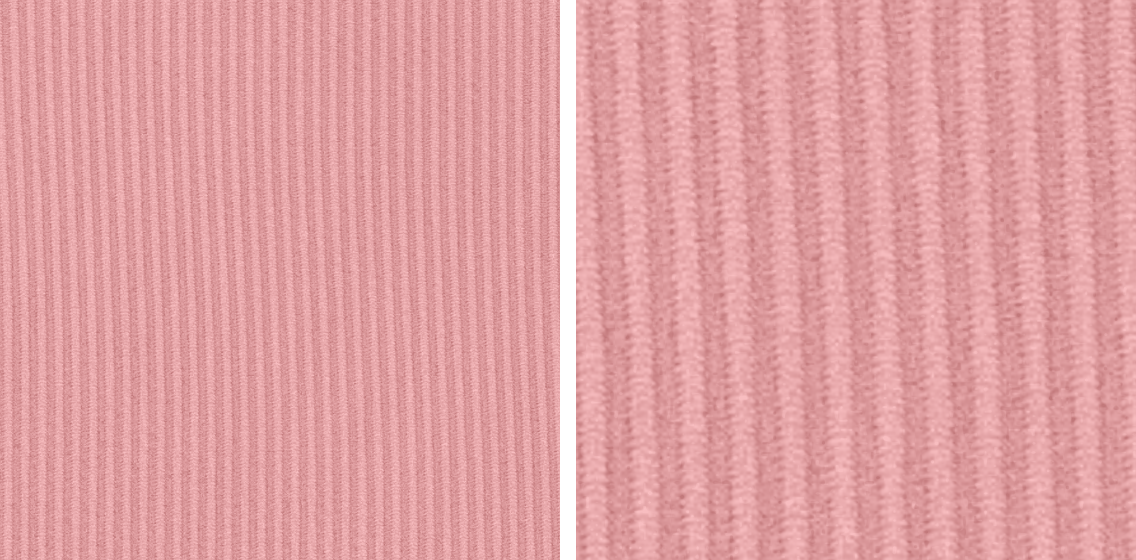
Left, the full canvas; right, a detail of the centre.
This texture is drawn by a WebGL 1 fragment shader. Its source:

```glsl
precision highp float;

uniform vec2 u_resolution;

float hash(vec2 p) {
  return fract(sin(dot(p, vec2(127.1, 311.7))) * 43758.5453);
}

float noise(vec2 p) {
  vec2 cell = floor(p);
  vec2 f = fract(p);
  f = f * f * (3.0 - 2.0 * f);
  return mix(mix(hash(cell), hash(cell + vec2(1.0, 0.0)), f.x),
             mix(hash(cell + vec2(0.0, 1.0)), hash(cell + 1.0), f.x), f.y);
}

// Sideways drift of the ribs; the bend sits lower towards the right.
float drift(vec2 p) {
  float down = 1.0 - p.y;
  float bend = 0.022 * smoothstep(-0.1, 0.6, down - 0.5 * p.x);
  return bend + 0.003 * (noise(p * vec2(5.0, 4.0)) - 0.5);
}

void main() {
  vec2 p = gl_FragCoord.xy / u_resolution;

  // Rib coordinates: across is 0 on a crest and +-0.5 in the groove.
  float ribs = (p.x - drift(p)) * 33.2 - 0.28;
  float rib = floor(ribs);
  float across = fract(ribs) - 0.5;

  // Knit rows, angled outwards from each crest.
  float row = p.y * 165.0 + abs(across) * 1.8 + 0.5 * hash(vec2(rib, 3.0));
  float stitch = sin(6.2832 * row);

  // Raised rib with scalloped edges.
  float halfWidth = 0.225 + 0.03 * stitch
                  + 0.06 * (noise(vec2(rib * 7.3, p.y * 24.0)) - 0.5);
  float crest = smoothstep(-halfWidth - 0.08, -halfWidth + 0.08, across)
              * (1.0 - smoothstep(halfWidth - 0.07, halfWidth + 0.07, across));

  // Shadow lines where the rib meets the groove.
  float rightShade = exp(-pow((across - halfWidth - 0.08) / 0.065, 2.0));
  float leftShade = exp(-pow((across + halfWidth + 0.09) / 0.065, 2.0));

  float light = mix(0.45, 0.74, crest);
  light += 0.10 * crest * cos(across * 6.2832);
  light -= (0.30 + 0.18 * stitch) * rightShade + (0.17 - 0.16 * stitch) * leftShade;
  light += 0.11 * stitch * mix(0.7, 1.0, crest);

  // Fibre grain, dark pinholes and pale flecks, uneven ribs and broad tone.
  float grain = noise(p * vec2(440.0, 470.0));
  float pinhole = smoothstep(0.66, 0.92, noise(p * vec2(310.0, 340.0) + 41.0));
  float fleck = smoothstep(0.74, 0.95, noise(p * vec2(350.0, 370.0) + 97.0));
  light += 0.62 * (grain - 0.5);
  light += 0.28 * fleck - 0.38 * pinhole * (1.0 - 0.8 * crest);
  light += 0.06 * (noise(vec2(rib * 3.7, p.y * 9.0)) - 0.5);
  light += 0.06 * (noise(p * 3.0 + 8.0) - 0.5) + 0.05 * (0.5 - p.x);

  vec3 grooveRose = vec3(0.808, 0.532, 0.542);
  vec3 crestPink = vec3(0.940, 0.700, 0.710);
  gl_FragColor = vec4(mix(grooveRose, crestPink, clamp(light, -0.35, 1.25)), 1.0);
}
```
